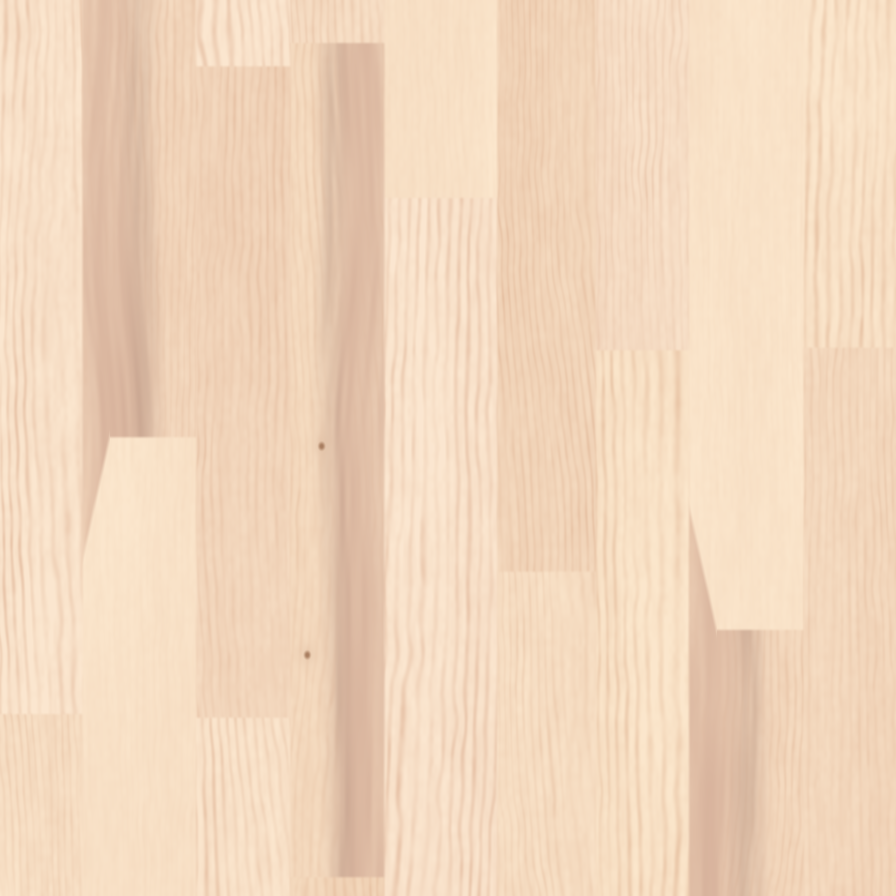
This texture is drawn by a Shadertoy shader. Its source:

```glsl
const vec3 PALE = vec3(0.982, 0.898, 0.800);
const vec3 TAN = vec3(0.918, 0.782, 0.670);
const vec3 HEARTWOOD = vec3(0.856, 0.715, 0.625);
const vec3 KNOT = vec3(0.60, 0.42, 0.30);

const int COLUMNS = 9;
// Column borders, and the two end joints within each column
const float BORDERS[10] = float[10](-0.004, 0.092, 0.219, 0.324, 0.429,
                                    0.555, 0.665, 0.769, 0.897, 1.0);
const vec2 JOINTS[9] = vec2[9](
    vec2(0.203, 2.0), vec2(0.512, 2.0), vec2(0.199, 0.926),
    vec2(0.021, 0.952), vec2(0.779, 2.0), vec2(0.362, 2.0),
    vec2(0.609, 2.0), vec2(0.297, 2.0), vec2(0.612, 2.0));
// Height of the slanted cut at the left of the lower joint
const float BEVELS[9] = float[9](0.0, -0.137, 0.0, 0.0, 0.0, 0.0, 0.0, 0.137, 0.0);
// Wood kind of the bottom, middle and top plank
const ivec3 KINDS[9] = ivec3[9](
    ivec3(4, 1, 1), ivec3(0, 3, 3), ivec3(1, 2, 1),
    ivec3(2, 5, 4), ivec3(1, 0, 0), ivec3(4, 2, 2),
    ivec3(1, 4, 4), ivec3(3, 0, 0), ivec3(2, 1, 1));
// Wood kinds: tone, grain strength, heartwood side
const vec3 WOODS[6] = vec3[6](
    vec3(0.10, 0.05, 0.0), vec3(0.08, 0.62, 0.0), vec3(0.54, 0.30, 0.0),
    vec3(0.52, 0.26, 1.0), vec3(0.30, 0.30, 0.0), vec3(0.42, 0.26, -1.0));

float hash(vec2 p) {
    vec3 q = fract(p.xyx * vec3(0.1031, 0.1030, 0.0973));
    q += dot(q, q.yzx + 33.33);
    return fract((q.x + q.y) * q.z);
}

float noise(vec2 p) {
    vec2 cell = floor(p);
    vec2 f = fract(p);
    f = f * f * (3.0 - 2.0 * f);
    float low = mix(hash(cell), hash(cell + vec2(1, 0)), f.x);
    float high = mix(hash(cell + vec2(0, 1)), hash(cell + vec2(1, 1)), f.x);
    return mix(low, high, f.y);
}

// Wavy growth rings running along the plank, thin and broken in places
float growthRings(vec2 p, float frequency, float seed) {
    float tilt = 0.08 * (hash(vec2(seed, 7.0)) - 0.5);
    float bend = 0.045 * noise(vec2(p.x * 9.0, p.y * 2.2) + seed * 13.7);
    float ripple = 0.005 * noise(vec2(p.x * 45.0, p.y * 26.0) + seed);
    float wave = 0.5 + 0.5 * sin(6.2832 * frequency * (p.x + tilt * p.y + bend + ripple));
    float fade = 0.25 + 1.1 * noise(vec2(p.x * 40.0, p.y * 5.0) + seed * 5.1);
    float breaks = 0.65 + 0.7 * noise(vec2(p.x * 90.0, p.y * 45.0) + seed * 2.3);
    return wave * wave * fade * breaks;
}

// Dark streaky core on one side, fading softly into the sapwood
vec3 addHeartwood(vec3 color, vec2 p, float u, float side, float seed) {
    float across = side < 0.0 ? 1.0 - u : u;
    across += 0.14 * (noise(vec2(seed, p.y * 3.5)) - 0.5);
    float core = 1.0 - smoothstep(0.42, 0.76, across);
    float streak = exp(-pow((across - 0.50) / 0.12, 2.0));
    float flow = p.x + 0.02 * noise(vec2(seed + 4.0, p.y * 4.0));
    float broad = noise(vec2(flow * 50.0, p.y * 2.0) + seed);
    float fine = noise(vec2(flow * 170.0, p.y * 9.0) + seed);
    float amount = core * (0.18 + 0.62 * broad + 0.38 * fine);
    color = mix(color, HEARTWOOD, abs(side) * amount);
    return color * (1.0 - 0.045 * abs(side) * streak * (0.4 + fine));
}

vec3 plankColor(vec2 p, float u, vec3 wood, float seed) {
    float rings = growthRings(p, mix(138.0, 76.0, min(wood.y * 1.4, 1.0)), seed);
    float cloud = noise(vec2(p.x * 16.0, p.y * 2.5) + seed * 3.3) - 0.5;
    float fibre = noise(vec2(p.x * 210.0, p.y * 24.0) + seed) - 0.5;
    float fleck = noise(p * vec2(230.0, 120.0) + seed) - 0.5;
    float detail = 0.45 + min(wood.x + wood.y, 0.55);
    float tone = wood.x + wood.y * rings + 0.26 * cloud;
    tone += detail * (0.24 * fibre + 0.14 * fleck);
    vec3 color = mix(PALE, TAN, clamp(tone, -0.05, 1.25));
    color.b += 0.016 * (hash(vec2(seed, 3.0)) - 0.5);
    return addHeartwood(color, p, u, wood.z, seed);
}

// Stacks three planks, blending across their joints
vec3 columnColor(vec2 p, int column, float edge) {
    float u = (p.x - BORDERS[column]) / (BORDERS[column + 1] - BORDERS[column]);
    vec2 joints = JOINTS[column];
    float cut = max(0.0, 1.0 - u / 0.24);
    joints.x += BEVELS[column] * cut;
    float soft = edge * (cut > 0.0 && BEVELS[column] != 0.0 ? 5.0 : 1.0);

    vec3 color = vec3(0.0);
    for (int row = 0; row < 3; row++) {
        float joint = row == 0 ? -1.0 : joints[row - 1];
        float cover = smoothstep(-soft, soft, p.y - joint);
        vec3 wood = WOODS[KINDS[column][row]];
        color = mix(color, plankColor(p, u, wood, float(column * 3 + row)), cover);
    }
    return color;
}

vec3 addKnot(vec3 color, vec2 p, vec2 center, float radius) {
    float d = length((p - center) * vec2(1.0, 0.8)) / radius;
    color = mix(color, TAN * 0.95, 0.35 * exp(-d * d * 0.12));
    return mix(color, KNOT, 0.8 * (1.0 - smoothstep(0.2, 1.4, d)));
}

void mainImage(out vec4 fragColor, in vec2 fragCoord) {
    vec2 p = fragCoord / iResolution.xy;
    float edge = max(0.0024, 1.0 / iResolution.y);
    vec3 color = PALE;

    // Plank columns
    for (int i = 0; i < COLUMNS; i++) {
        float left = BORDERS[i];
        if (p.x < left - edge || p.x > BORDERS[i + 1] + edge) continue;
        float cover = smoothstep(-edge, edge, p.x - left);
        color = mix(color, columnColor(p, i, edge), cover);
    }
    // Pin knots
    for (int i = 0; i < 2; i++) {
        vec2 center = vec2(0.359, 0.502) - float(i) * vec2(0.016, 0.233);
        color = addKnot(color, p, center, 0.0038);
    }
    fragColor = vec4(color, 1.0);
}
```
